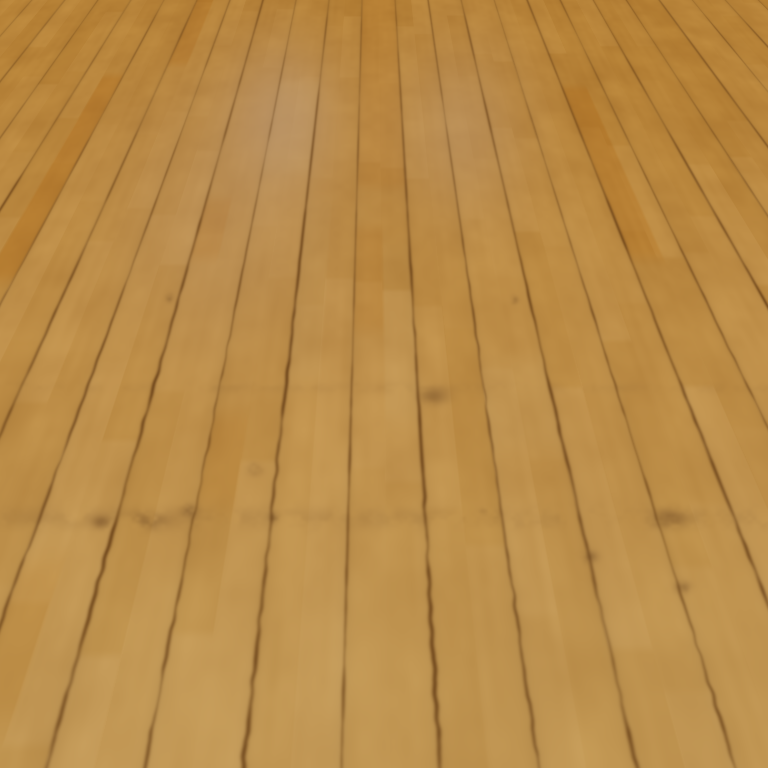
Write a Shadertoy shader that draws this texture.

```glsl
// Worn honey-coloured floorboards receding in perspective under soft window glare.
const vec2 VANISH = vec2(0.485, 1.504);   // where the seams converge
const float PLANK_WIDTH = 0.0853;         // plank width per unit of depth
const float PLANK_SHIFT = 0.315;
const float BOARD_LENGTH = 0.25;
const float SEAM_WIDTH = 0.0018;
const vec3 NEAR_WOOD = vec3(0.752, 0.583, 0.318);
const vec3 MID_WOOD = vec3(0.742, 0.553, 0.278);
const vec3 FAR_WOOD = vec3(0.715, 0.508, 0.215);
const vec3 SEAM_COLOUR = vec3(0.41, 0.245, 0.085);
const vec3 STAIN_COLOUR = vec3(0.47, 0.32, 0.16);
const vec3 GLARE_COLOUR = vec3(0.74, 0.60, 0.45);

// Tinted boards: plank range, distance range
const vec4 BOARDS[12] = vec4[12](
    vec4(-6.5, -6.0, 1.15, 1.66), vec4(5.0, 5.6, 1.19, 1.62),
    vec4(-5.0, -4.5, 1.70, 2.10), vec4(-3.0, -2.5, 1.19, 1.31),
    vec4(0.0, 1.0, 1.34, 2.10), vec4(-2.0, -1.0, 1.37, 1.64),
    vec4(-1.0, -0.5, 1.00, 1.31), vec4(0.5, 1.0, 0.95, 1.22),
    vec4(0.0, 0.5, 1.07, 1.25), vec4(-2.0, -1.5, 0.86, 0.96),
    vec4(2.0, 3.0, 0.92, 1.03), vec4(-4.0, -3.5, 0.69, 0.81));
// Positive is amber, negative is pale
const float TINTS[12] = float[12](
    0.75, 0.60, 0.60, 0.60, 0.40, -0.30, -0.22, -0.20, 0.35, 0.30, -0.18, 0.30);

// Scuffs: centre and half width
const vec3 SCUFFS[12] = vec3[12](
    vec3(0.132, 0.320, 0.012), vec3(0.195, 0.322, 0.020),
    vec3(0.247, 0.335, 0.011), vec3(0.356, 0.325, 0.008),
    vec3(0.331, 0.389, 0.010), vec3(0.221, 0.612, 0.005),
    vec3(0.670, 0.609, 0.005), vec3(0.565, 0.484, 0.018),
    vec3(0.635, 0.330, 0.015), vec3(0.768, 0.275, 0.010),
    vec3(0.872, 0.325, 0.020), vec3(0.888, 0.235, 0.011));

float hash(vec2 p) {
    vec3 q = fract(vec3(p.xyx) * 0.1031);
    q += dot(q, q.yzx + 33.33);
    return fract((q.x + q.y) * q.z);
}

float noise(vec2 p) {
    vec2 i = floor(p), f = fract(p);
    f = f * f * (3.0 - 2.0 * f);
    return mix(mix(hash(i), hash(i + vec2(1, 0)), f.x),
               mix(hash(i + vec2(0, 1)), hash(i + vec2(1, 1)), f.x), f.y);
}

float fbm(vec2 p) {
    return 0.57 * noise(p) + 0.29 * noise(p * 2.1 + 7.3) + 0.14 * noise(p * 4.3 + 19.1);
}

// Soft rectangle on the floor
float boardPatch(vec2 floorPos, vec4 board) {
    const vec2 SOFT = vec2(0.04, 0.02);
    vec2 lo = smoothstep(-SOFT, SOFT, floorPos - board.xz);
    vec2 hi = smoothstep(-SOFT, SOFT, board.yw - floorPos);
    return lo.x * lo.y * hi.x * hi.y;
}

float glow(vec2 p, vec2 centre, vec2 radius) {
    vec2 q = (p - centre) / radius;
    return exp(-dot(q, q));
}

// Random tone of one board, with softened ends
float boardTone(float strip, float along) {
    float run = along / BOARD_LENGTH + hash(vec2(strip + 40.0, 3.0)) * 5.0;
    float index = floor(run);
    float here = hash(vec2(strip + 60.0, index + 11.0));
    float next = hash(vec2(strip + 60.0, index + 12.0));
    return mix(here, next, smoothstep(0.96, 1.0, run - index)) - 0.5;
}

void mainImage(out vec4 fragColor, in vec2 fragCoord) {
    vec2 uv = fragCoord / iResolution.xy;
    float pixel = 1.0 / iResolution.y;

    // Floor coordinates: planks across, inverse depth along
    float depth = VANISH.y - uv.y;
    float scale = PLANK_WIDTH * depth;
    float along = 1.0 / depth;
    vec2 floorPos = vec2((uv.x - VANISH.x) / scale + PLANK_SHIFT, along);

    // Wood tone from near to far
    vec3 colour = mix(NEAR_WOOD, MID_WOOD, smoothstep(0.05, 0.6, uv.y));
    colour = mix(colour, FAR_WOOD, smoothstep(0.5, 1.02, uv.y));

    // Two strips per plank, blended softly at their shared edge
    float side = floorPos.x * 2.0;
    float strip = floor(side);
    float tone = mix(boardTone(strip, along), boardTone(strip + 1.0, along),
                     smoothstep(0.94, 1.0, side - strip));
    colour *= 1.0 + tone * vec3(0.035, 0.06, 0.15);

    // Distinct amber and pale boards
    float tint = 0.0;
    for (int i = 0; i < 12; i++) tint += TINTS[i] * boardPatch(floorPos, BOARDS[i]);
    colour *= 1.0 - tint * vec3(0.03, 0.11, 0.32);

    // Grain stretched along the boards, and broad mottling
    float grain = noise(vec2(floorPos.x * 9.0, along * 9.0 + strip * 0.7));
    float mottle = fbm(vec2(floorPos.x * 1.6, along * 18.0) + 31.0);
    colour *= 1.0 + (grain - 0.5) * vec3(0.018, 0.026, 0.05);
    colour *= 1.0 + (mottle - 0.5) * vec3(0.08, 0.12, 0.20);

    // Window reflections
    float glare = 0.52 * glow(uv, vec2(0.37, 0.855), vec2(0.075, 0.095));
    glare += 0.45 * glow(uv, vec2(0.60, 0.835), vec2(0.085, 0.115));
    glare += 0.35 * glow(uv, vec2(0.30, 0.73), vec2(0.15, 0.18));
    colour = mix(colour, GLARE_COLOUR, glare);

    // Dirt bands and scuffs
    float blotch = fbm(vec2(uv.x * 40.0, uv.y * 45.0));
    float band = glow(uv, vec2(uv.x, 0.325), vec2(1.0, 0.014));
    band += 0.6 * glow(uv, vec2(uv.x, 0.495), vec2(1.0, 0.007));
    float stain = 0.15 * band * smoothstep(0.3, 0.8, blotch);
    for (int i = 0; i < 12; i++) {
        float radius = SCUFFS[i].z;
        float mark = glow(uv, SCUFFS[i].xy, vec2(radius, 0.004 + radius * 0.35));
        stain += 0.5 * mark * smoothstep(0.1, 0.65, blotch);
    }
    colour = mix(colour, STAIN_COLOUR, min(stain, 0.6));

    // Soft wavering seams with broken wear, every other one deeper
    float seam = round(floorPos.x);
    float wobble = (noise(vec2(seam * 9.1 + 80.0, uv.y * 62.0)) - 0.5) * 0.025;
    wobble *= (1.0 - smoothstep(0.45, 0.8, uv.y)) * (seam == 0.0 ? 0.2 : 1.0);
    float seamDist = abs(floorPos.x - seam + wobble) * scale;
    float wear = smoothstep(0.2, 0.8, fbm(vec2(seam * 5.3 + 50.0, uv.y * 20.0)));
    float odd = mod(seam, 2.0);
    float halfWidth = SEAM_WIDTH * depth * (0.85 + 0.2 * odd + 0.3 * wear);
    float line = exp(-pow(seamDist / (halfWidth + 0.3 * pixel), 2.0));
    float strength = mix(0.40, 0.52, odd) * (0.5 + 0.9 * wear);
    strength *= mix(1.0, 0.6, smoothstep(0.5, 0.95, uv.y));
    colour = mix(colour, SEAM_COLOUR, line * strength);
    colour *= 1.0 - 0.05 * exp(-seamDist / (0.005 * depth));

    fragColor = vec4(colour, 1.0);
}
```
